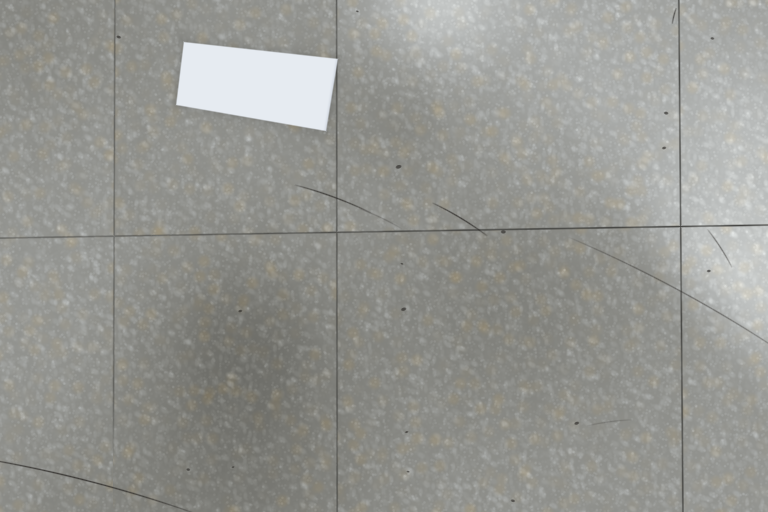
Write a Shadertoy shader that draws this texture.

```glsl
// Worn grey vinyl floor tiles seen slightly askew, with a blank paper slip.
// A projective map gives the tile grid; cellular chips texture the tiles, and
// soft light pools, scuffs and scattered specks are layered over them.

// Lengths are in canvas heights.
const float BASE_TONE = 0.575;
const float SEAM_HALF_WIDTH = 0.0014;
const float SCRATCH_HALF_WIDTH = 0.0011;
const float TILE_VARIATION = 0.02;
const float ROW_HEIGHT = 0.75;
const float FIRST_SEAM = 0.2227;        // x of the first upright seam
const vec2 COLUMN_SCALE = vec2(0.3194, 0.1761); // column width, growth with x
const vec2 SPECK_GRID = vec2(0.105);
const float SPECK_CHANCE = 0.15;

const vec3 WARM_SHADE = vec3(1.0, 1.0, 0.955);
const vec3 COOL_LIGHT = vec3(0.985, 1.0, 0.995);
const vec3 SEAM_COLOR = vec3(0.21, 0.21, 0.20);
const vec3 SCUFF_COLOR = vec3(0.17, 0.16, 0.15);
const vec3 PAPER_COLOR = vec3(0.90, 0.92, 0.945);
const vec3 PAPER_EDGE = vec3(0.66, 0.69, 0.74);

// Light pools: centre, radius, gain
const int POOLS = 9;
const vec4 POOL[POOLS] = vec4[POOLS](
    vec4(0.47, 0.34, 0.19, -0.11), vec4(0.48, 0.06, 0.26, -0.10),
    vec4(0.12, 0.00, 0.20, -0.05), vec4(0.76, 0.77, 0.15, -0.06),
    vec4(0.98, 0.40, 0.26, -0.07), vec4(0.03, 0.98, 0.26, -0.06),
    vec4(0.86, 1.00, 0.13, 0.18), vec4(1.12, 0.84, 0.24, 0.05),
    vec4(1.48, 0.73, 0.18, 0.10));

// Scuffs: start, end; and their opacity
const int SCUFFS = 8;
const vec4 SCUFF[SCUFFS] = vec4[SCUFFS](
    vec4(0.575, 0.639, 0.725, 0.584), vec4(0.844, 0.604, 0.952, 0.539),
    vec4(-0.10, 0.115, 0.39, -0.006), vec4(1.11, 0.537, 1.56, 0.290),
    vec4(1.381, 0.553, 1.430, 0.477), vec4(0.700, 0.593, 0.785, 0.553),
    vec4(1.146, 0.168, 1.235, 0.180), vec4(1.313, 0.953, 1.321, 0.985));
const float SCUFF_ALPHA[SCUFFS] = float[SCUFFS](0.8, 0.85, 0.9, 0.5, 0.55, 0.3, 0.25, 0.7);

// Paper corners, clockwise
const vec2 PAPER[4] = vec2[4](
    vec2(0.359, 0.918), vec2(0.660, 0.885), vec2(0.637, 0.744), vec2(0.344, 0.795));

vec3 hash3(vec2 p) {
    vec3 q = fract(p.xyx * vec3(0.1031, 0.1030, 0.0973));
    q += dot(q, q.yzx + 33.33);
    return fract((q.xxy + q.yzz) * q.zyx);
}

// Scattered chips, each with its own signed tone
float chips(vec2 p) {
    vec2 cell = floor(p);
    float tone = 0.0;
    for (int j = -1; j <= 1; j++)
    for (int i = -1; i <= 1; i++) {
        vec2 id = cell + vec2(i, j);
        vec3 h = hash3(id);
        float d = length(p - id - h.xy);
        tone += (1.0 - smoothstep(0.15, 0.65, d)) * pow(2.0 * h.z - 1.0, 3.0);
    }
    return tone;
}

float stroke(float d, float halfWidth, float px) {
    return 1.0 - smoothstep(halfWidth - px, halfWidth + px, d);
}

// Tapered, slightly bowed scratch
float scratch(vec2 p, vec4 s, float px) {
    vec2 along = s.zw - s.xy, q = p - s.xy;
    float len = length(along);
    float t = clamp(dot(q, along) / (len * len), 0.0, 1.0);
    float taper = 4.0 * t * (1.0 - t);
    q -= along * t + vec2(-along.y, along.x) * 0.025 * taper;
    return stroke(length(q), SCRATCH_HALF_WIDTH, px) * sqrt(taper);
}

float paperDistance(vec2 p) {
    float d = -1.0;
    for (int i = 0; i < 4; i++) {
        vec2 side = normalize(PAPER[(i + 1) % 4] - PAPER[i]);
        d = max(d, dot(p - PAPER[i], vec2(-side.y, side.x)));
    }
    return d;
}

float lighting(vec2 p) {
    float tone = BASE_TONE;
    for (int i = 0; i < POOLS; i++) {
        vec2 q = (p - POOL[i].xy) / POOL[i].z;
        tone += POOL[i].w * exp(-dot(q, q));
    }
    // Window glare with a slanted edge
    float glare = smoothstep(-0.04, 0.12, dot(p - vec2(1.25, 0.53), vec2(0.81, 0.58)));
    float height = (p.y - 0.45) / 0.17;
    return tone + glare * (0.03 + 0.16 * exp(-height * height));
}

void mainImage(out vec4 fragColor, in vec2 fragCoord) {
    float px = 1.0 / iResolution.y;
    vec2 p = fragCoord * px;

    // Tile grid, and the distance to its seams
    float x = p.x + (p.y - 0.5) * (0.0103 * p.x - 0.0057);
    float depth = COLUMN_SCALE.x + COLUMN_SCALE.y * x;
    vec2 grid = vec2((x - FIRST_SEAM) / depth, (p.y - 0.535 - 0.017 * p.x) / ROW_HEIGHT);
    float slope = (COLUMN_SCALE.x + COLUMN_SCALE.y * FIRST_SEAM) / (depth * depth);
    vec2 seam = abs(grid - round(grid)) * vec2(1.0 / slope, ROW_HEIGHT);
    vec3 tileHash = hash3(floor(grid) + 17.0);

    // Chips and mottling, shifted from tile to tile
    vec2 q = p + tileHash.xy * 7.0;
    vec2 slanted = mat2(0.85, 0.53, -0.53, 0.85) * q;
    float tone = lighting(p) + TILE_VARIATION * (tileHash.z - 0.5);
    tone += 0.065 * chips(slanted * vec2(55.0, 85.0));
    tone += 0.050 * chips(q * vec2(110.0, 60.0));
    tone += 0.045 * chips(q * 170.0 + 9.0);
    tone += 0.006 * sin(q.x * 61.0 + 2.0 * sin(q.y * 13.0)) * sin(q.y * 23.0 + q.x * 17.0);
    vec3 color = tone * mix(WARM_SHADE, COOL_LIGHT, smoothstep(0.42, 0.75, tone));
    color += vec3(0.035, 0.015, -0.02) * max(chips(q * 38.0 + 40.0), 0.0);

    // Seams, darker toward the right
    float wear = 0.9 + 0.1 * sin(p.x * 47.0 + p.y * 39.0);
    vec2 ink = mix(vec2(0.50, 0.55), vec2(0.85, 0.95), smoothstep(0.2, 1.2, p.x)) * wear;
    ink.x *= mix(1.0, smoothstep(0.08, 0.22, p.y), step(p.x, 0.4));
    float seamInk = max(stroke(seam.x, SEAM_HALF_WIDTH, px) * ink.x,
                        stroke(seam.y, SEAM_HALF_WIDTH, px) * ink.y);
    color = mix(color, SEAM_COLOR, seamInk);

    // Scuffs and dirt specks
    for (int i = 0; i < SCUFFS; i++)
        color = mix(color, SCUFF_COLOR, scratch(p, SCUFF[i], px) * SCUFF_ALPHA[i]);
    vec2 id = floor(p / SPECK_GRID);
    vec3 h = hash3(id + 71.0), k = hash3(id + 151.0);
    vec2 r = p - (id + 0.15 + 0.7 * h.xy) * SPECK_GRID;
    r = vec2(r.x + r.y * (k.y - 0.5), r.y * 1.4);
    float speck = stroke(length(r), mix(0.002, 0.006, k.x * k.x), px);
    color = mix(color, SCUFF_COLOR, speck * step(h.z, SPECK_CHANCE) * 0.65);

    // Paper slip with a soft shadow and a shaded right edge
    float d = paperDistance(p);
    color *= 1.0 - 0.12 * exp(-max(d, 0.0) * 120.0);
    float fold = smoothstep(0.640, 0.652, p.x - (p.y - 0.744) * 0.163 + 0.010);
    vec3 sheet = mix(PAPER_COLOR, PAPER_EDGE, fold * 0.6);
    color = mix(color, sheet, 1.0 - smoothstep(-px, px, d));
    fragColor = vec4(clamp(color, 0.0, 1.0), 1.0);
}
```
